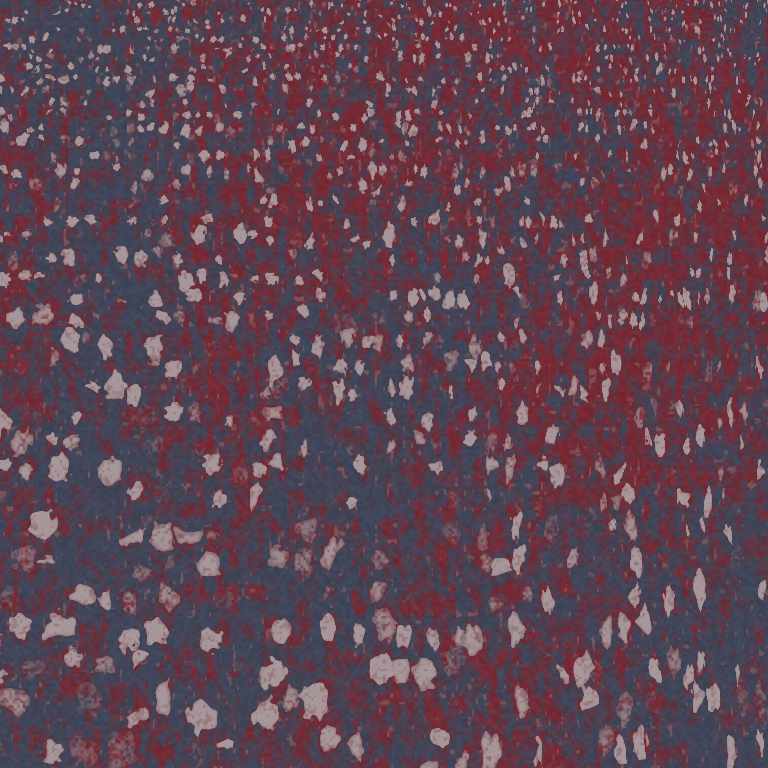
Give the GLSL for this texture, as a three.js fragment shader.

```glsl
varying vec2 vUv;

const vec3 SLATE = vec3(0.25, 0.275, 0.35);
const vec3 CRIMSON = vec3(0.47, 0.16, 0.20);
const vec3 ROSE = vec3(0.52, 0.36, 0.38);
const vec3 PALE = vec3(0.67, 0.61, 0.62);

const float CELL = 0.055;    // cell size at the lower left
const float SHRINK_X = 0.64; // loss of cell width towards the right
const float SHRINK_Y = 0.82; // loss of cell size towards the top

float hash(vec2 p) {
  return fract(sin(dot(p, vec2(127.1, 311.7))) * 43758.5453);
}

vec2 hash2(vec2 p) {
  return vec2(hash(p), hash(p + 19.7));
}

float noise(vec2 p) {
  vec2 i = floor(p);
  vec2 f = fract(p);
  f = f * f * (3.0 - 2.0 * f);
  float low = mix(hash(i), hash(i + vec2(1.0, 0.0)), f.x);
  float high = mix(hash(i + vec2(0.0, 1.0)), hash(i + vec2(1.0, 1.0)), f.x);
  return mix(low, high, f.y);
}

// Coordinate whose unit steps shrink linearly along t
float shrinkingSteps(float t, float shrink) {
  return -log(1.0 - shrink * t) / shrink;
}

// Signed distance, in radii, to a lumpy pebble with one broken side
float brokenPebble(vec2 q, vec2 id) {
  float lumps = (noise(q * 2.2 + id * 7.3) - 0.5) * 0.75;
  float angle = 6.2832 * hash(id + 3.1);
  float cut = mix(-0.15, 1.5, hash(id + 5.9));
  float side = dot(q, vec2(cos(angle), sin(angle))) - cut;
  return max(length(q) - 1.0 + lumps, side + lumps * 0.4);
}

// x: cover, y: strength of the core, z: halo around the pebbles
vec3 pebbleField(vec2 p, float fill, float blur) {
  vec3 field = vec3(0.0);
  float v = shrinkingSteps(p.y, SHRINK_Y) / CELL;
  float across = shrinkingSteps(p.x, SHRINK_X);
  for (int j = -1; j <= 1; j++) {
    float row = floor(v) + float(j);
    float size = CELL * exp(-(row + 0.5) * SHRINK_Y * CELL);
    float u = across / size + 9.0 * hash(vec2(row, 4.0));
    for (int i = -1; i <= 1; i++) {
      vec2 id = vec2(floor(u) + float(i), row);
      vec2 centre = id + 0.5 + (hash2(id) - 0.5) * 0.5;
      vec2 radius = mix(0.24, 0.47, hash(id + 8.3))
                  * vec2(1.0, mix(0.85, 1.2, hash(id + 2.7)));
      float d = brokenPebble((vec2(u, v) - centre) / radius, id);
      float soft = min(blur / (size * radius.x), 0.6);
      float strength = smoothstep(1.0 - fill, 1.02, hash(id + 11.3));
      float cover = strength * (1.0 - smoothstep(-soft, soft, d));
      float core = cover * smoothstep(0.0, 0.5, -d);
      float halo = 1.0 - smoothstep(0.0, 0.5, d);
      field = max(field, vec3(cover, core, halo));
    }
  }
  return field;
}

// Share of crimson dust over the slate
float crimsonDust(vec2 p, float grain, float halo) {
  float broad = noise(p * vec2(7.0, 4.0) + 3.0);
  float streaks = noise(p * vec2(95.0, 48.0));
  float t = 0.22 * broad + 0.38 * streaks + 0.4 * grain;
  return smoothstep(0.36, 0.74, t + 0.09 * halo - 0.03);
}

void main() {
  vec2 p = vUv;
  float grain = mix(noise(p * 290.0), noise(p * 150.0 + 40.0), 0.35);
  vec2 sway = vec2(noise(p * 45.0), noise(p * 45.0 + 70.0)) - 0.5;

  // Dusty ground
  float fill = mix(0.95, 0.6, p.x) * mix(1.0, 0.8, p.y);
  vec3 pebble = pebbleField(p + sway * 0.006, fill, 0.0013);
  float dust = crimsonDust(p, grain, pebble.z);
  vec3 color = mix(SLATE, CRIMSON, dust);
  color *= 0.92 + 0.16 * noise(p * 240.0 + 11.0);

  // Thin upright flecks
  float shard = noise(p * vec2(190.0, 95.0) + 25.0);
  float fleck = smoothstep(0.8, 0.92, shard) * smoothstep(0.3, 0.55, grain);
  color = mix(color, ROSE, 0.75 * fleck);

  // Worn pebbles, pale in the core and eaten away by the grain
  float wear = smoothstep(0.0, 0.45, pebble.x - 0.45 * grain + 0.04);
  float paleness = smoothstep(0.1, 0.7, 0.55 * pebble.x + 0.45 * pebble.y);
  vec3 stone = mix(ROSE, PALE, paleness);
  stone = mix(stone, ROSE, 0.5 * smoothstep(0.5, 0.85, grain));
  color = mix(color, stone, 0.95 * wear);

  gl_FragColor = vec4(color, 1.0);
}
```
